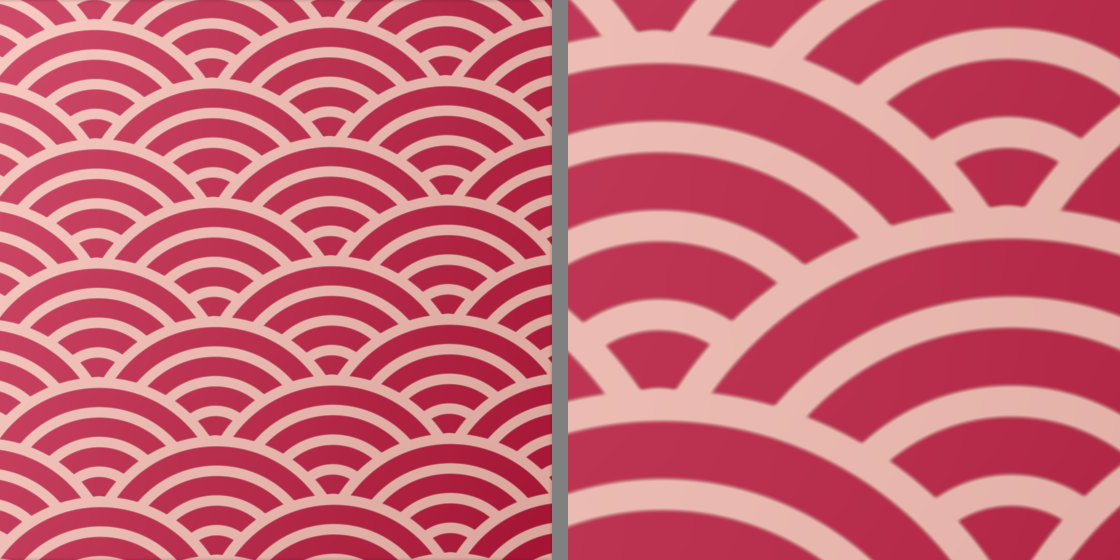
Left, the full canvas; right, a detail of the centre.
Give the GLSL for this pattern, as a Shadertoy shader.

```glsl
const vec2  ORIGIN     = vec2(0.590, 0.5435); // crest of one scale, in canvas heights
const float TILT       = 0.010;   // rotation of the whole lattice, radians
const float PERIOD     = 0.4175;  // distance between crests in one row
const float ROW_STEP   = 0.1065;  // height between successive rows
const float RADIUS     = 0.238;   // outer radius of a scale
const float RING_STEP  = 0.0530;  // spacing of the pale rings
const float RING_WIDTH = 0.0193;  // width of a pale ring
const float SOFTNESS   = 0.0020;  // half width of the edge blur
const float EDGE_SHADE = 0.055;   // darkening along ring edges
const float RIM_WIDTH  = 0.006;   // shaded border of the tile
const float RIM_SHADE  = 0.10;
const float MOTTLE     = 0.006;   // strength of the uneven tone

const vec3 RED_LIGHT  = vec3(0.805, 0.285, 0.405);
const vec3 RED_DEEP   = vec3(0.645, 0.085, 0.205);
const vec3 PALE_LIGHT = vec3(0.965, 0.785, 0.755);
const vec3 PALE_DEEP  = vec3(0.855, 0.650, 0.615);

// Pale ring coverage at a given depth inside the scale's outer edge
float ringMask(float depth, float blur) {
    float offset = mod(depth + 0.5 * (RING_STEP - RING_WIDTH), RING_STEP);
    float edge = abs(offset - 0.5 * RING_STEP) - 0.5 * RING_WIDTH;
    return 1.0 - smoothstep(-blur, blur, edge);
}

// Overlapping scales, painted from the back row to the front row
float scaleMask(vec2 q, float blur) {
    float frontRow = ceil(q.y / ROW_STEP);
    float mask = 0.0;
    for (int k = 3; k >= -1; k--) {
        float row = frontRow + float(k);
        float x = q.x - 0.5 * PERIOD * mod(row, 2.0);
        x -= PERIOD * round(x / PERIOD);
        float depth = RADIUS - length(vec2(x, q.y - row * ROW_STEP + RADIUS));
        float cover = smoothstep(-blur, blur, depth);
        // Keep the outer ring solid up to its silhouette
        float rings = ringMask(max(depth, 0.5 * RING_WIDTH), blur);
        mask = mix(mask, rings, cover);
    }
    return mask;
}

// Broad, faint unevenness from layered sines
float mottle(vec2 p) {
    float sum = 0.0;
    float gain = 0.5;
    for (int i = 0; i < 4; i++) {
        sum += gain * sin(p.x * 9.0 + 1.7 * sin(p.y * 7.0)) * sin(p.y * 8.0 + p.x * 3.0);
        p = mat2(1.6, 1.2, -1.2, 1.6) * p + 0.37;
        gain *= 0.6;
    }
    return sum;
}

void mainImage(out vec4 fragColor, in vec2 fragCoord) {
    vec2 p = fragCoord / iResolution.y;
    vec2 uv = fragCoord / iResolution.xy;
    float blur = max(SOFTNESS, 0.75 / iResolution.y);

    // Lattice coordinates
    vec2 axis = vec2(cos(TILT), sin(TILT));
    vec2 d = p - ORIGIN;
    vec2 q = vec2(dot(d, axis), dot(d, vec2(-axis.y, axis.x)));
    float mask = scaleMask(q, blur);

    // Light falls off toward the lower right
    float fall = clamp(0.76 * uv.x + 0.30 * (1.0 - uv.y) - 0.03, 0.0, 1.0);
    vec3 red = mix(RED_LIGHT, RED_DEEP, fall);
    vec3 pale = mix(PALE_LIGHT, PALE_DEEP, fall);
    vec3 color = mix(red, pale, mask);
    color -= EDGE_SHADE * 4.0 * mask * (1.0 - mask);

    // Tone variation and tile border
    color += MOTTLE * mottle(p);
    float aspect = iResolution.x / iResolution.y;
    float border = min(min(aspect - p.x, p.y), 1.0 - p.y);
    color *= 1.0 - RIM_SHADE * (1.0 - smoothstep(0.0, RIM_WIDTH, border));

    fragColor = vec4(clamp(color, 0.0, 1.0), 1.0);
}
```
